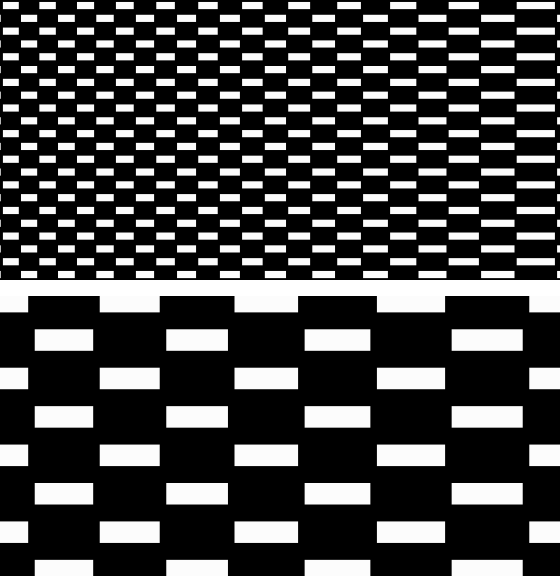
Top: the whole. Bottom: its middle third, enlarged.
Reproduce this pattern procedurally as a Shadertoy shader.

```glsl
#define ROWS 21.86
#define ROW_SHIFT 0.067
#define BAR_HEIGHT 0.56
#define COLUMN_GAP 0.0039
#define INK vec3(0.99)
#define GROUND vec3(0.0)

// Column index across the canvas; columns widen to the right
float columnPhase(float x) {
    return -0.1626 + x * (31.3077 + x * (-7.6927 + x * (1.7284 - 2.115 * x)));
}

// Columns per canvas width at x
float columnDensity(float x) {
    return 31.3077 + x * (-15.3854 + x * (5.1852 - 8.46 * x));
}

// Pixel coverage from a signed distance in pixels
float coverage(float dist) {
    return clamp(dist + 0.5, 0.0, 1.0);
}

void mainImage(out vec4 fragColor, in vec2 fragCoord) {
    vec2 uv = fragCoord / iResolution.xy;

    // Cell coordinates: rows counted from the top
    float x = uv.x + 0.5 * COLUMN_GAP;
    float column = columnPhase(x);
    float row = (1.0 - uv.y) * ROWS + ROW_SHIFT;
    vec2 local = abs(fract(vec2(column, row)) - 0.5);

    // Signed distances to the bar sides
    float side = (0.5 - local.x) / columnDensity(x) - 0.5 * COLUMN_GAP;
    float edge = (0.5 * BAR_HEIGHT - local.y) / ROWS;
    float bar = coverage(side * iResolution.x) * coverage(edge * iResolution.y);

    // Alternate cells carry a bar
    float filled = 1.0 - mod(floor(column) + floor(row), 2.0);
    fragColor = vec4(mix(GROUND, INK, bar * filled), 1.0);
}
```
